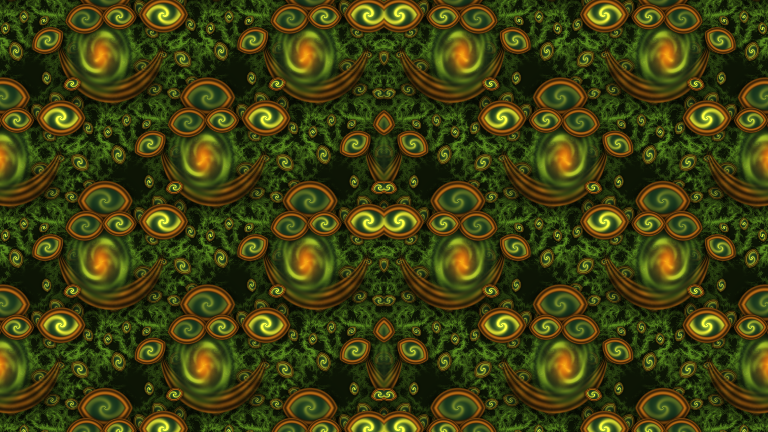
Write a Shadertoy shader that draws this pattern.

```glsl
const vec2 STEP = vec2(0.2373, 0.2396);       // half-drop step, in canvas heights
const vec2 ORB_ORIGIN = vec2(-0.1806, -0.1065);
const vec2 HOLLOW = vec2(-0.64, -0.24);       // darkest spot of the moss
const int CURLS = 26;
const int EYES = 6;
const float TAU = 6.2832;

const vec3 DARK = vec3(0.05, 0.08, 0.02);
const vec3 LEAF = vec3(0.19, 0.29, 0.07);
const vec3 FRESH = vec3(0.36, 0.54, 0.12);
const vec3 TEAL = vec3(0.08, 0.19, 0.10);
const vec3 LIME = vec3(0.70, 0.72, 0.17);
const vec3 BROWN = vec3(0.22, 0.13, 0.03);
const vec3 ORANGE = vec3(0.72, 0.42, 0.08);
const vec3 EMBER = vec3(1.00, 0.42, 0.02);

// x, y, half width, brightness; offsets from the orb
const vec4 EYE[EYES] = vec4[EYES](
    vec4(0.04, 0.59, 0.27, 0.40), vec4(-0.15, 0.35, 0.20, 0.40),
    vec4(0.18, 0.37, 0.17, 0.75), vec4(-0.52, 0.14, 0.17, 0.70),
    vec4(0.61, 0.39, 0.24, 1.15), vec4(-0.28, -0.28, 0.09, 0.90));

vec2 toLattice(vec2 q) { return 0.5 * vec2(q.x + q.y, q.x - q.y); }

// Nearest lattice copy, centred on zero
vec2 wrapCell(vec2 q) {
    vec2 s = toLattice(q);
    s -= round(s);
    return vec2(s.x + s.y, s.x - s.y);
}

mat2 rotation(float a) { return mat2(cos(a), sin(a), -sin(a), cos(a)); }

float gradientDot(vec2 cell, vec2 offset, float period) {
    cell = mod(cell, period);
    float a = TAU * fract(sin(dot(cell, vec2(127.1, 311.7))) * 4375.85);
    return dot(vec2(cos(a), sin(a)), offset);
}

// Gradient noise that tiles after an integer period
float noise(vec2 p, float period) {
    vec2 i = floor(p), f = p - i, e = vec2(1.0, 0.0);
    vec2 u = f * f * f * (f * (f * 6.0 - 15.0) + 10.0);
    float low = mix(gradientDot(i, f, period), gradientDot(i + e.xy, f - e.xy, period), u.x);
    float high = mix(gradientDot(i + e.yx, f - e.yx, period), gradientDot(i + e.xx, f - e.xx, period), u.x);
    return mix(low, high, u.y);
}

// Ridged, warped foliage
vec3 moss(vec2 q) {
    vec2 s = toLattice(q);
    s += 0.04 * vec2(noise(s * 7.0, 7.0), noise(s * 7.0 + 3.5, 7.0));
    float ridges = 0.0, weight = 0.5, period = 10.0;
    for (int i = 0; i < 4; i++) {
        ridges += weight * (1.0 - 2.4 * abs(noise(s * period, period)));
        weight *= 0.66;
        period *= 2.0;
    }
    vec2 h = wrapCell(q - HOLLOW);
    float light = 0.85 + 0.7 * noise(s * 4.0, 4.0) - 0.75 * exp(-9.0 * dot(h, h));
    float tone = smoothstep(0.25, 1.25, ridges) * light;
    vec3 col = mix(DARK, LEAF, smoothstep(0.05, 0.45, tone));
    return mix(col, FRESH, smoothstep(0.4, 0.85, tone));
}

// Pointed lens with a ringed rim and a two-armed spiral
vec3 drawEye(vec3 base, vec2 p, float radius, float glow, vec3 rimColor, float px) {
    p /= radius;
    float w = px / radius;
    float m = (length(vec2(p.x, abs(p.y) + 0.335)) - 1.055) / 0.72 + 1.0;
    if (m > 2.0) return base;
    float r = length(p * vec2(1.0, 1.2));
    float arms = 0.5 + 0.5 * sin(2.0 * atan(p.y, p.x) - 5.0 * log(r + 0.06));
    vec3 iris = mix(TEAL, LIME, arms * arms * glow) + LIME * 0.7 * glow * exp(-14.0 * r * r);
    float rings = 0.5 + 0.5 * cos(m * 24.0 + 1.0) * exp(-50.0 * w * w);
    vec3 rim = mix(BROWN, rimColor, rings);
    vec3 col = mix(iris, rim, smoothstep(0.56, 0.7, m));
    col *= 1.0 - 0.5 * smoothstep(0.92, 1.0, m);
    base *= 1.0 - 0.5 * exp(-5.0 * max(m - 1.0, 0.0)) * smoothstep(2.0, 1.5, m);
    return mix(base, col, 1.0 - smoothstep(1.0 - w, 1.0 + w, m));
}

// Hazy orb resting in a crescent of bands
vec3 drawOrb(vec3 col, vec2 o, float px) {
    float e = length((o - vec2(0.1, 0.1)) / vec2(0.52, 0.56));
    float w = 2.0 * px;
    float down = smoothstep(0.16, -0.32, o.y);
    col *= 1.0 - 0.6 * down * smoothstep(1.35, 0.95, e);
    float thickness = 0.06 + 0.36 * down;
    float t = (1.0 - e) / thickness;
    float shell = smoothstep(1.1, 0.75, t) * smoothstep(-w, w, 1.0 - e) * smoothstep(0.0, 0.3, down);
    float bands = 0.5 + 0.5 * cos(t * 21.0 + 2.0 * o.x);
    vec3 shellColor = mix(BROWN, ORANGE, bands) * (0.75 + 0.5 * noise(o * 7.0, 64.0));
    col = mix(col, shellColor, shell * mix(0.92, 0.6, smoothstep(0.2, 0.6, o.x)));

    float b = length((o - vec2(0.0, 0.03)) / vec2(0.36, 0.44));
    float turn = atan(o.y, o.x) / TAU;
    float streak = 0.5 + 0.9 * noise(vec2(turn * 6.0 + b * 3.0, b * 5.0), 6.0);
    vec3 body = mix(TEAL * 0.7, FRESH * 0.9, smoothstep(0.25, 0.85, streak));
    body += LIME * 0.5 * smoothstep(0.6, 0.95, streak) * smoothstep(0.9, 0.3, b);
    col = mix(col, body, 0.9 * smoothstep(1.08, 0.65, b));
    vec2 core = o / vec2(0.07, 0.12);
    col += ORANGE * 0.55 * exp(-14.0 * dot(o, o) / 0.4);
    return mix(col, EMBER + vec3(0.0, 0.25, 0.05) * exp(-4.0 * dot(core, core)), 0.9 * exp(-dot(core, core)));
}

void mainImage(out vec4 fragColor, in vec2 fragCoord) {
    vec2 uv = (fragCoord - 0.5 * iResolution.xy) / iResolution.y;
    uv.x = -abs(uv.x);                        // mirror on the vertical axis
    vec2 q = (uv - ORB_ORIGIN) / STEP;
    float px = 1.0 / (iResolution.y * STEP.y);

    vec3 col = moss(q);

    // Small curls spread by a low-discrepancy sequence
    for (int i = 0; i < CURLS; i++) {
        vec2 s = fract(float(i) * vec2(0.7549, 0.5698) + 0.3);
        vec2 p = wrapCell(q - vec2(s.x + s.y, s.x - s.y));
        float radius = mix(0.05, 0.11, fract(float(i) * 0.618));
        col = drawEye(col, rotation(float(i) * 2.4) * p, radius, 0.75, mix(FRESH, ORANGE, 0.45), px);
    }

    col = drawOrb(col, wrapCell(q), px);

    for (int i = 0; i < EYES; i++) {
        vec4 eye = EYE[i];
        vec2 p = rotation(min(eye.x, 0.0)) * wrapCell(q - eye.xy);
        col = drawEye(col, p, eye.z, eye.w, ORANGE, px);
    }
    fragColor = vec4(clamp(col, 0.0, 1.0), 1.0);
}
```
